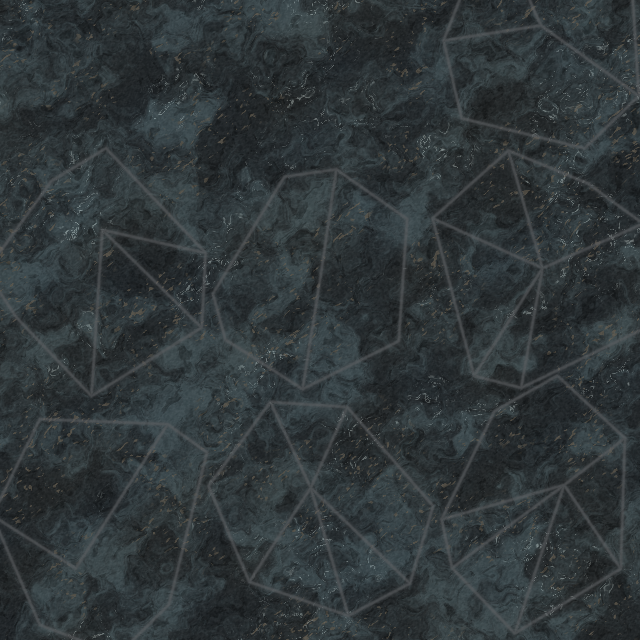
Give the GLSL for this texture, as a WebGL 2 fragment shader.

```glsl
#version 300 es
precision highp float;
precision highp int;
// Dark teal slate crossed by soft grey outlines of fractured shards.
// Stone: warped fractal noise, pale crystalline scratches, flecks and grain.
// Shards: one irregular polygon per grid cell, split by spokes from a hub.

uniform vec2 u_resolution;
out vec4 fragColor;

const float TAU = 6.2831853;
const int CORNERS = 7;

// Integer hash of a lattice point, in 0..1
float hash(vec2 p) {
    uvec2 q = uvec2(ivec2(p) + 32768) * uvec2(1597u, 3812u);
    uint n = (q.x ^ (q.y + 7919u)) * 73857u;
    n = (n ^ (n >> 15)) * 48271u;
    n = (n ^ (n >> 13)) * 69621u;
    return float((n ^ (n >> 16)) & 65535u) / 65535.0;
}

float noise(vec2 p) {
    vec2 i = floor(p), f = fract(p);
    f = f * f * (3.0 - 2.0 * f);
    float low = mix(hash(i), hash(i + vec2(1, 0)), f.x);
    float high = mix(hash(i + vec2(0, 1)), hash(i + vec2(1, 1)), f.x);
    return mix(low, high, f.y);
}

// Fractal noise, turned and doubled in frequency at each octave
float fbm(vec2 p, int octaves, float gain) {
    float sum = 0.0, total = 0.0, weight = 1.0;
    for (int i = 0; i < octaves; i++) {
        sum += weight * noise(p);
        total += weight;
        weight *= gain;
        p = mat2(1.6, 1.2, -1.2, 1.6) * p + 17.3;
    }
    return sum / total;
}

float segmentDistance(vec2 p, vec2 a, vec2 b) {
    vec2 ab = b - a;
    return length(p - a - ab * clamp(dot(p - a, ab) / dot(ab, ab), 0.0, 1.0));
}

// Corner k of the shard in a cell, relative to its centre
vec2 shardCorner(vec2 cell, int k, vec2 halfSize) {
    vec2 id = cell * 31.0 + vec2(float(k % CORNERS), 5.0);
    float angle = TAU * (float(k % CORNERS) + 0.7 * hash(id)) / float(CORNERS);
    return halfSize * mix(0.85, 1.1, hash(id + 211.0)) * vec2(cos(angle), sin(angle));
}

// Distance to the outline and inner spokes of one shard
float shardDistance(vec2 p, vec2 cell, vec2 halfSize) {
    vec2 anchor = shardCorner(cell, int(7.0 * hash(cell + 401.0)), halfSize);
    float pull = hash(cell + 503.0);
    vec2 hub = anchor * (pull > 0.6 ? 1.0 : pull);
    float d = 1.0;
    vec2 a = shardCorner(cell, 0, halfSize);
    for (int k = 0; k < CORNERS; k++) {
        vec2 b = shardCorner(cell, k + 1, halfSize);
        d = min(d, segmentDistance(p, a, b));
        bool spoke = hash(cell * 13.0 + vec2(float(k), 607.0)) < 0.5;
        if (spoke && distance(a, hub) > 0.01) d = min(d, segmentDistance(p, a, hub));
        a = b;
    }
    return d;
}

float shardField(vec2 uv, vec2 cellSize) {
    float d = 1.0;
    for (int y = 0; y < 3; y++) {
        for (int x = 0; x < 3; x++) {
            vec2 cell = vec2(x, y);
            bool bare = y == 2 && x < 2;
            vec2 jitter = vec2(hash(cell + 71.0), hash(cell + 89.0)) - 0.5;
            vec2 p = uv - (cell + 0.5 + 0.1 * jitter) * cellSize;
            if (!bare && length(p) < 0.27) d = min(d, shardDistance(p, cell, cellSize * 0.5));
        }
    }
    return d;
}

vec3 stone(vec2 uv) {
    // Mottled clouds, slightly stretched along the rising diagonal
    vec2 along = vec2(dot(uv, vec2(0.8, 0.6)) * 0.8, dot(uv, vec2(-0.6, 0.8)) * 1.15);
    vec2 warp = vec2(fbm(uv * 24.0, 3, 0.6), fbm(uv * 24.0 + 50.0, 3, 0.6)) - 0.5;
    float clouds = fbm(along * 14.0 + warp * 1.3, 6, 0.75);
    float tone = pow(smoothstep(0.28, 0.75, clouds), 1.4);
    vec3 color = mix(vec3(0.132, 0.148, 0.156), vec3(0.248, 0.298, 0.312), tone);
    color += vec3(-0.004, 0.0, 0.005) * (2.0 * noise(along * 13.0 + 30.0) - 1.0);

    // Pale broken scratches gathered in patches
    float patches = smoothstep(0.5, 0.72, fbm(along * 10.0 + 90.0, 3, 0.5));
    float ridge = abs(fbm(along * vec2(34.0, 46.0) + warp * 4.0, 4, 0.65) - 0.5);
    float broken = smoothstep(0.42, 0.7, fbm(along * 110.0 + 70.0, 2, 0.7));
    color += vec3(0.27, 0.28, 0.27) * smoothstep(0.03, 0.0, ridge) * broken * patches;

    // Small rust flecks and ragged dark pits
    float fleck = smoothstep(0.7, 0.82, fbm(along * vec2(150.0, 210.0) + warp * 3.0, 2, 0.5));
    float rusty = smoothstep(0.45, 0.65, noise(along * 18.0 + 140.0));
    color = mix(color, vec3(0.38, 0.35, 0.30), 0.7 * fleck * rusty);
    float pit = smoothstep(0.6, 0.72, fbm(along * 75.0 + warp * 4.0 + 300.0, 3, 0.7));
    color *= 1.0 - 0.22 * pit;

    float grain = 0.65 * noise(along * 440.0) + 0.35 * noise(uv * 260.0 + 9.0) - 0.5;
    return color + 0.075 * grain;
}

void main() {
    float pixel = 1.0 / min(u_resolution.x, u_resolution.y);
    vec2 uv = gl_FragCoord.xy * pixel;
    float d = shardField(uv, vec2(0.335, 0.385));
    float core = 1.0 - smoothstep(0.0004, 0.0024 + pixel, d);
    float halo = exp(-d * d / 0.000022);
    vec3 color = mix(stone(uv), vec3(0.36, 0.37, 0.38), 0.38 * core + 0.25 * halo);
    fragColor = vec4(color, 1.0);
}
```
